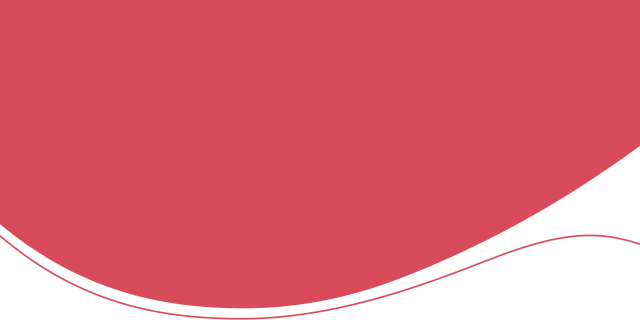
Give the GLSL for this background, as a Shadertoy shader.

```glsl
// A flat rose field with a sweeping curved lower edge over white,
// followed by a thin wavy stroke. Both curves are chains of cubic
// Hermite spans; coverage comes from slope-corrected distance.

#define ROSE vec3(0.85, 0.294, 0.357)
#define PAPER vec3(1.0)
#define STROKE_WIDTH 0.0052
#define SLOPE_STEP 0.002

// Cubic through two knots, each given as (x, height, slope)
float span(vec3 a, vec3 b, float x) {
    float w = b.x - a.x;
    float t = (x - a.x) / w;
    float s = 1.0 - t;
    return s * s * (1.0 + 2.0 * t) * a.y + t * t * (3.0 - 2.0 * t) * b.y
         + w * t * s * (s * a.z - t * b.z);
}

// Lower edge of the filled field
float fieldEdge(float x) {
    vec3 left   = vec3(0.0, 0.2995, -0.83);
    vec3 bottom = vec3(0.763, 0.0365, 0.0);
    vec3 rise   = vec3(1.25, 0.130, 0.385);
    vec3 right  = vec3(2.0, 0.5443, 0.735);
    if (x < bottom.x) return span(left, bottom, x);
    if (x < rise.x) return span(bottom, rise, x);
    return span(rise, right, x);
}

// Centre of the thin stroke
float strokePath(float x) {
    vec3 left   = vec3(0.0, 0.263, -0.85);
    vec3 bottom = vec3(0.755, 0.004, 0.0);
    vec3 rise   = vec3(1.458, 0.1615, 0.385);
    vec3 crest  = vec3(1.844, 0.2643, 0.0);
    vec3 right  = vec3(2.0, 0.237, -0.33);
    if (x < bottom.x) return span(left, bottom, x);
    if (x < rise.x) return span(bottom, rise, x);
    if (x < crest.x) return span(rise, crest, x);
    return span(crest, right, x);
}

// Turns a vertical offset into an approximate true distance
float alongNormal(float offset, float rise) {
    float slope = rise / (2.0 * SLOPE_STEP);
    return offset / sqrt(1.0 + slope * slope);
}

// Soft coverage, one pixel wide; negative distance is inside
float coverage(float dist, float pixel) {
    return clamp(0.5 - dist / pixel, 0.0, 1.0);
}

void mainImage(out vec4 fragColor, in vec2 fragCoord) {
    // Canvas spans 2 by 1 units
    vec2 p = fragCoord / iResolution.xy * vec2(2.0, 1.0);
    float pixel = 1.0 / iResolution.y;
    float before = p.x - SLOPE_STEP;
    float after = p.x + SLOPE_STEP;

    // Filled field
    float field = alongNormal(fieldEdge(p.x) - p.y,
                              fieldEdge(after) - fieldEdge(before));
    // Thin stroke
    float stroke = alongNormal(abs(p.y - strokePath(p.x)),
                               strokePath(after) - strokePath(before))
                 - 0.5 * STROKE_WIDTH;

    float ink = max(coverage(field, pixel), coverage(stroke, pixel));
    fragColor = vec4(mix(PAPER, ROSE, ink), 1.0);
}
```
